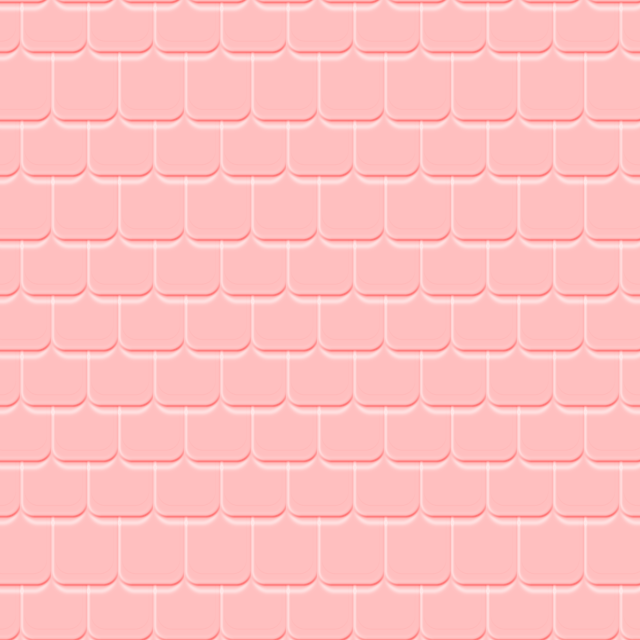
This pattern is drawn by a three.js fragment shader. Its source:

```glsl
// Overlapping rows of embossed pink roof tiles with rounded lower corners.
varying vec2 vUv;

// Layout, in canvas widths
const int ROWS = 12;
const float PITCH = 0.104;
const float EVEN_START = 0.0316;
const float ODD_START = 0.0800;
const float ROW_HEIGHT = 0.08646;
const vec4 UNEVEN_ROWS = vec4(2.0, 8.0, 10.0, 11.0);
const vec4 EXTRA_HEIGHT = vec4(0.0202, 0.0137, 0.0202, -0.0085);

// Tile shape
const float HALF_WIDTH = 0.0516;
const float CORNER = 0.022;
const float PANEL_SIDE = 0.0065;
const float PANEL_RISE = 0.0170;
const float GLOW_SIDE = 0.0050;
const float GLOW_DROP = 0.0100;

// Line widths
const float SHADE_WIDTH = 0.0019;
const float LIGHT_WIDTH = 0.0021;
const float PANEL_WIDTH = 0.0011;
const float GLOW_WIDTH = 0.0042;

// Tones of green and blue; red stays full
const float BASE_TONE = 0.75;
const float MIN_TONE = 0.47;
const float MAX_TONE = 0.90;
const float SHADE = 0.30;
const float LIGHT = 0.11;
const float LIP = 0.025;
const float PANEL = 0.025;
const float GLOW = 0.125;
const vec2 SHADE_DIRECTION = vec2(0.35, -0.94);

float bell(float x, float width) {
  x /= width;
  return exp(-x * x);
}

// Lower edge of a row; uneven rows shift all those above them
float rowBottom(float row) {
  return row * ROW_HEIGHT + dot(EXTRA_HEIGHT, step(UNEVEN_ROWS, vec4(row)));
}

vec2 cornerOffset(vec2 p, float halfWidth) {
  return vec2(abs(p.x) - halfWidth + CORNER, CORNER - p.y);
}

// Signed distance to a tile that is open upward, with its base at y = 0
float tileDistance(vec2 p, float halfWidth) {
  vec2 a = cornerOffset(p, halfWidth);
  return length(max(a, 0.0)) + min(max(a.x, a.y), 0.0) - CORNER;
}

// Outward direction along the rim
vec2 tileNormal(vec2 p, float halfWidth) {
  vec2 a = max(cornerOffset(p, halfWidth), 0.0) + 1e-6;
  return normalize(a) * vec2(p.x < 0.0 ? -1.0 : 1.0, -1.0);
}

// Change of tone made by one tile and by the glow below it
float tileRelief(vec2 p) {
  float d = tileDistance(p, HALF_WIDTH);
  vec2 n = tileNormal(p, HALF_WIDTH);

  // Shaded lower right rim, lit left rim and faint lip
  float facing = max(dot(n, SHADE_DIRECTION), 0.0);
  float relief = -SHADE * facing * facing * bell(d - 0.0004, SHADE_WIDTH);
  relief += LIGHT * max(-n.x, 0.0) * bell(d + 0.0025, LIGHT_WIDTH);
  relief += LIP * max(-n.y, 0.0) * bell(d + 0.0055, LIGHT_WIDTH);

  // Faint raised panel on the face
  vec2 panelPoint = p - vec2(0.0, PANEL_RISE);
  float panelHalf = HALF_WIDTH - PANEL_SIDE;
  vec2 panelNormal = tileNormal(panelPoint, panelHalf);
  float panelLine = bell(tileDistance(panelPoint, panelHalf), PANEL_WIDTH);
  relief -= PANEL * panelLine * (0.3 - 0.7 * panelNormal.y);

  // Pale glow on the row underneath
  vec2 glowPoint = p + vec2(0.0, GLOW_DROP);
  float glowLine = bell(tileDistance(glowPoint, HALF_WIDTH - GLOW_SIDE), GLOW_WIDTH);
  relief += GLOW * glowLine * smoothstep(0.001, 0.006, d);
  return relief;
}

void main() {
  float tone = BASE_TONE;
  for (int i = 0; i < ROWS; i++) {
    float row = float(i);
    float start = mod(row, 2.0) < 0.5 ? EVEN_START : ODD_START;
    float x = (fract((vUv.x - start) / PITCH) - 0.5) * PITCH;
    float y = vUv.y - rowBottom(row);

    // The next row up covers the top of this one
    float top = rowBottom(row + 1.0);
    float uncovered = 1.0 - smoothstep(top - 0.001, top + 0.001, vUv.y);
    tone += tileRelief(vec2(x, y)) * uncovered;
  }
  gl_FragColor = vec4(1.0, vec2(clamp(tone, MIN_TONE, MAX_TONE)), 1.0);
}
```
